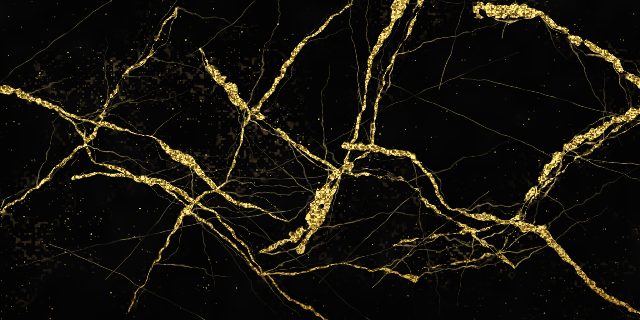
Give the GLSL for this texture, as a WebGL 1 fragment shader.

```glsl
precision highp float;
uniform vec2 u_resolution;

const float SOFT = 0.0021;
const vec3 STONE = vec3(0.016, 0.016, 0.017);
const vec3 UMBER = vec3(0.27, 0.21, 0.13);
const vec3 BRONZE = vec3(0.33, 0.23, 0.06);
const vec3 GOLD = vec3(0.68, 0.55, 0.20);
const vec3 GLINT = vec3(1.0, 0.93, 0.56);
const vec3 PALE = vec3(0.68, 0.61, 0.40);

float hash(vec2 p) {
  return fract(sin(dot(p, vec2(127.1, 311.7))) * 43758.5453);
}

float noise(vec2 p) {
  vec2 cell = floor(p);
  vec2 f = fract(p);
  f = f * f * (3.0 - 2.0 * f);
  float low = mix(hash(cell), hash(cell + vec2(1.0, 0.0)), f.x);
  float high = mix(hash(cell + vec2(0.0, 1.0)), hash(cell + 1.0), f.x);
  return mix(low, high, f.y);
}

vec2 warp(vec2 p, float scale, float amount) {
  return amount * (vec2(noise(p * scale), noise(p * scale + 37.2)) - 0.5);
}

vec2 heading(float angle) {
  return vec2(cos(angle), sin(angle));
}

// Signed distance to a segment, and the position along it
vec2 segment(vec2 p, vec2 a, vec2 b) {
  vec2 ab = b - a;
  vec2 ap = p - a;
  float t = clamp(dot(ap, ab) / dot(ab, ab), 0.0, 1.0);
  float side = ab.x * ap.y < ab.y * ap.x ? -1.0 : 1.0;
  return vec2(side * length(ap - ab * t), t);
}

float stroke(float dist, float halfWidth) {
  return 1.0 - smoothstep(-SOFT, SOFT, abs(dist) - halfWidth);
}

// Half-width factor of a vein at one joint: mostly slim, at times swollen
float swelling(vec2 joint) {
  return 0.5 + 2.6 * pow(hash(joint + 5.3), 4.0);
}

// Scattered flecks; density is the chance of a fleck per cell
float flecks(vec2 p, float scale, float density) {
  vec2 cell = floor(p * scale);
  vec2 centre = 0.35 + 0.3 * vec2(hash(cell + 1.7), hash(cell + 8.3));
  float radius = mix(0.1, 0.35, hash(cell + 4.1));
  float dist = length(fract(p * scale) - centre);
  float fleck = 1.0 - smoothstep(radius - 0.1, radius + 0.15, dist);
  float shine = hash(cell + 6.6);
  return fleck * step(hash(cell), density) * mix(0.15, 1.0, shine * shine);
}

// Wandering veins with thin branches: x vein, y hairline, z dust halo
vec3 veins(vec2 p, float flake, float gap) {
  vec3 result = vec3(0.0);
  for (int i = 0; i < 12; i++) {
    float id = float(i);
    float rising = mod(id, 2.0);
    float crumble = step(0.5, hash(vec2(id, 2.9)));
    float base = mix(0.0025, 0.0085, hash(vec2(id, 7.7)));
    float angle = mix(-0.45, 0.8, rising) + 0.7 * (hash(vec2(id, 3.1)) - 0.5);
    vec2 a = vec2(-0.2 + 1.8 * fract(id * 0.618),
                  mix(0.3 + 0.75 * fract(id * 0.29 + 0.6), 0.35 * hash(vec2(id, 9.4)) - 0.05, rising));
    for (int j = 0; j < 6; j++) {
      vec2 joint = vec2(id, float(j) + 20.0);
      float turn = 0.9 * (hash(joint) - 0.5);
      vec2 b = a + mix(0.12, 0.28, hash(joint + 0.4)) * heading(angle + turn);
      float side = sign(hash(joint + 0.8) - 0.5);

      vec2 s = segment(p, a, b);
      float swell = mix(swelling(joint), swelling(joint + vec2(0.0, 1.0)), s.y);
      float width = base * swell * mix(0.7 + 0.6 * flake, 0.1 + 1.9 * flake, crumble);
      result.x = max(result.x, stroke(s.x, width));
      result.z = max(result.z, (0.3 + 0.7 * crumble) * exp(-abs(s.x) * 32.0));

      // Strand that leaves the vein and joins it again
      float bow = side * mix(0.008, 0.035, hash(joint + 7.9)) * sin(3.1416 * s.y);
      float strand = stroke(s.x - bow, 0.0025 * flake * crumble);
      result.y = max(result.y, strand * gap);

      float spread = side * mix(0.4, 1.3, hash(joint + 1.3));
      float reach = mix(0.12, 0.5, hash(joint + 2.2));
      vec2 h = segment(p, b, b + reach * heading(angle + spread));
      float strength = mix(0.4, 1.0, hash(joint + 3.6)) * (1.0 - 0.6 * h.y);
      result.y = max(result.y, stroke(h.x, mix(0.0018, 0.0002, h.y)) * strength);
      a = b;
    }
  }
  return result;
}

// Long, nearly straight cracks that fade in and out
float cracks(vec2 p, float gap) {
  float result = 0.0;
  for (int i = 0; i < 18; i++) {
    vec2 id = vec2(float(i), 51.0);
    float angle = mix(-0.7, 1.6, hash(id + 0.3));
    vec2 a = vec2(2.0 * fract(float(i) * 0.618 + 0.2) - 0.25, hash(id + 0.6));
    vec2 s = segment(p, a, a + mix(0.4, 1.0, hash(id + 0.9)) * heading(angle));
    result = max(result, stroke(s.x, 0.0007) * mix(0.4, 1.0, hash(id + 1.2)));
  }
  return result * gap;
}

// Glittering foil, deeper in tone towards the bottom
vec3 foil(vec2 p) {
  float grain = 0.5 * noise(p * 190.0) + 0.5 * hash(floor(p * 256.0));
  vec3 colour = mix(BRONZE, GOLD, smoothstep(0.15, 0.45, grain));
  colour = mix(colour, GLINT, smoothstep(0.42, 0.7, grain));
  return colour * mix(vec3(0.78, 0.68, 0.5), vec3(1.0), smoothstep(0.0, 0.4, p.y));
}

void main() {
  vec2 p = gl_FragCoord.xy / u_resolution.y;
  vec2 bend = warp(p, 3.0, 0.07) + warp(p, 13.0, 0.022);
  vec2 q = p + bend + warp(p, 42.0, 0.011) + warp(p, 95.0, 0.004);
  float flake = smoothstep(0.25, 0.7, 0.6 * noise(p * 28.0) + 0.4 * noise(p * 85.0));
  float gap = mix(0.25, 1.0, smoothstep(0.3, 0.6, noise(p * 17.0 + 6.0)));
  vec3 vein = veins(q, flake, gap);
  float hairline = max(vein.y, cracks(p + 0.5 * bend + warp(p, 42.0, 0.005), gap));

  // Stone with faint smoky patches and brown crumbs
  float smoke = noise(p * 5.0) * noise(p * 19.0 + 3.0);
  float cloud = smoothstep(0.58, 0.85, noise(p * 4.0 + 15.0));
  float crumbs = smoothstep(0.6, 0.9, noise(p * 115.0)) * smoothstep(0.3, 0.7, noise(p * 14.0));
  vec3 colour = STONE * (0.7 + 1.5 * smoke);
  colour = mix(colour, UMBER, crumbs * min(0.6 * cloud + 1.2 * vein.z, 1.0));

  // Dust, hairlines, then the gilded veins on top
  vec3 gold = foil(p);
  float dust = flecks(p, 125.0, 0.015 + 0.08 * cloud + 0.25 * vein.z * vein.z);
  colour = mix(colour, gold, dust * 0.85);
  colour = mix(colour, mix(PALE, gold, 0.5), hairline);
  colour = mix(colour, gold, vein.x);
  gl_FragColor = vec4(colour, 1.0);
}
```
